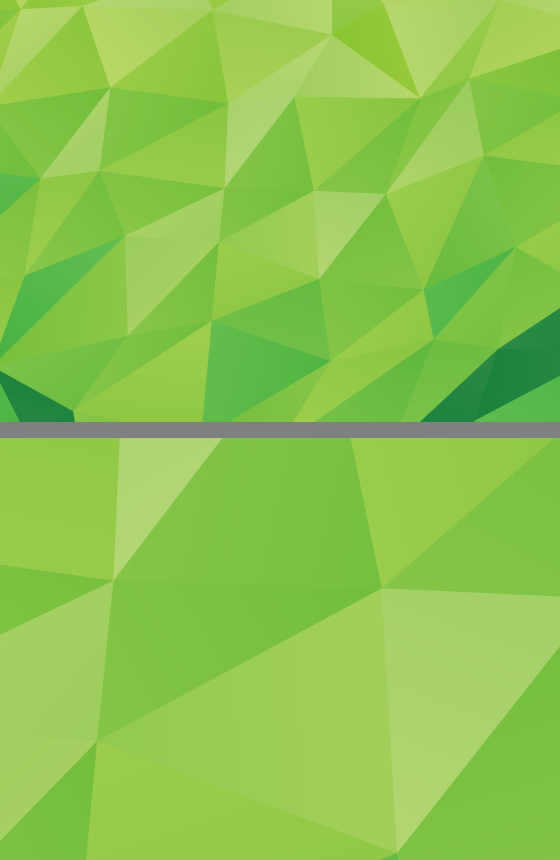
Top: the whole. Bottom: its middle third, enlarged.
Reproduce this background procedurally as a WebGL 1 fragment shader.

```glsl
precision highp float;

uniform vec2 u_resolution;

const float ROWS = 5.3;
const float JITTER = 0.35;
const vec2 CELL = vec2(1.25, 1.0);

float hash(vec2 p) {
  return fract(sin(dot(p, vec2(127.1, 311.7))) * 4375.85);
}

vec2 hash2(vec2 p) {
  return vec2(hash(p), hash(p + 37.3));
}

float gradientNoise(vec2 p) {
  vec2 i = floor(p);
  vec2 f = p - i;
  vec2 u = f * f * (3.0 - 2.0 * f);
  float a = dot(hash2(i) - 0.5, f);
  float b = dot(hash2(i + vec2(1.0, 0.0)) - 0.5, f - vec2(1.0, 0.0));
  float c = dot(hash2(i + vec2(0.0, 1.0)) - 0.5, f - vec2(0.0, 1.0));
  float d = dot(hash2(i + 1.0) - 0.5, f - 1.0);
  return 2.0 * mix(mix(a, b, u.x), mix(c, d, u.x), u.y);
}

float cross2(vec2 a, vec2 b) {
  return a.x * b.y - a.y * b.x;
}

float signedArea(vec2 a, vec2 b, vec2 c) {
  return cross2(b - a, c - a);
}

// Mesh vertex: lattice point with random offset
vec2 meshVertex(vec2 id) {
  vec2 stagger = vec2(0.15 * mod(id.y, 2.0), 0.0);
  return CELL * (id + stagger + JITTER * (2.0 * hash2(id + 5.0) - 1.0));
}

// Distance to the left side of the edge from a to b
float edgeDistance(vec2 p, vec2 a, vec2 b) {
  return cross2(normalize(b - a), p - a);
}

float triangleCoverage(vec2 p, vec2 a, vec2 b, vec2 c, float pixel) {
  float inside = min(edgeDistance(p, a, b), min(edgeDistance(p, b, c), edgeDistance(p, c, a)));
  return clamp(0.5 + inside / pixel, 0.0, 1.0);
}

// Dark emerald to pale lime; the tone thresholds set the area shares
vec3 greenRamp(float tone) {
  vec3 color = vec3(0.13, 0.52, 0.25);
  color = mix(color, vec3(0.24, 0.63, 0.27), smoothstep(0.005, 0.015, tone));
  color = mix(color, vec3(0.33, 0.72, 0.29), smoothstep(0.04, 0.07, tone));
  color = mix(color, vec3(0.49, 0.76, 0.26), smoothstep(0.14, 0.25, tone));
  color = mix(color, vec3(0.58, 0.79, 0.28), smoothstep(0.45, 0.62, tone));
  return mix(color, vec3(0.68, 0.83, 0.45), smoothstep(0.76, 0.92, tone));
}

// Light from the upper middle, shade toward the lower right corner
float regionLight(vec2 uv) {
  float light = 0.7 * uv.y + 0.32 * (1.0 - 1.5 * abs(uv.x - 0.4));
  float corner = smoothstep(0.4, 0.0, distance(uv, vec2(1.0, 0.15)));
  return light + 0.25 * gradientNoise(uv * 3.0) - 0.4 * corner;
}

vec3 facetColor(vec2 p, vec2 center, vec2 extent, float pick) {
  vec2 uv = center / extent;
  float blend = 0.55 * regionLight(uv) + 0.45 * pick;
  float mixed = clamp(0.5 + 1.12 * (blend - 0.5), 0.0, 1.0);
  // Spread the sum of two even distributions back to an even one
  float tone = mixed < 0.5 ? 2.0 * mixed * mixed : 1.0 - 2.0 * (1.0 - mixed) * (1.0 - mixed);
  vec3 color = greenRamp(tone);
  // Warm yellow cast on some upper facets
  color += vec3(0.02, 0.0, -0.09) * smoothstep(0.65, 1.0, uv.y) * hash(floor(center * 40.0));
  // Soft linear shading across the facet
  float angle = 6.283 * hash(floor(center * 50.0) + 9.0);
  float slope = dot(p - center, vec2(cos(angle), sin(angle)));
  return color + vec3(0.05, 0.02, 0.03) * slope;
}

// Colour in rgb weighted by coverage in a
vec4 facet(vec2 p, vec2 a, vec2 b, vec2 c, vec2 extent, float pick, float pixel) {
  float coverage = triangleCoverage(p, a, b, c, pixel);
  return coverage * vec4(facetColor(p, (a + b + c) / 3.0, extent, pick), 1.0);
}

// Lattice cell split into the fuller triangles, favouring the rising diagonal
vec4 cellFacets(vec2 p, vec2 id, vec2 extent, float pixel) {
  vec2 a = meshVertex(id);
  vec2 b = meshVertex(id + vec2(1.0, 0.0));
  vec2 c = meshVertex(id + 1.0);
  vec2 d = meshVertex(id + vec2(0.0, 1.0));
  float pick = fract(dot(id, vec2(0.755, 0.57)) + 0.25 * hash(id));
  float other = fract(pick + 0.5);
  float splitAC = min(signedArea(a, b, c), signedArea(a, c, d));
  float splitBD = min(signedArea(a, b, d), signedArea(b, c, d));
  if (splitAC > min(splitBD, 0.4)) {
    return facet(p, a, b, c, extent, pick, pixel) + facet(p, a, c, d, extent, other, pixel);
  }
  return facet(p, a, b, d, extent, pick, pixel) + facet(p, b, c, d, extent, other, pixel);
}

void main() {
  float pixel = ROWS / u_resolution.y;
  vec2 p = gl_FragCoord.xy * pixel;
  vec2 extent = u_resolution * pixel;
  vec4 sum = vec4(0.0);
  for (int y = -1; y <= 1; y++) {
    for (int x = -1; x <= 1; x++) {
      sum += cellFacets(p, floor(p / CELL) + vec2(float(x), float(y)), extent, pixel);
    }
  }
  gl_FragColor = vec4(sum.rgb / max(sum.a, 0.001), 1.0);
}
```
